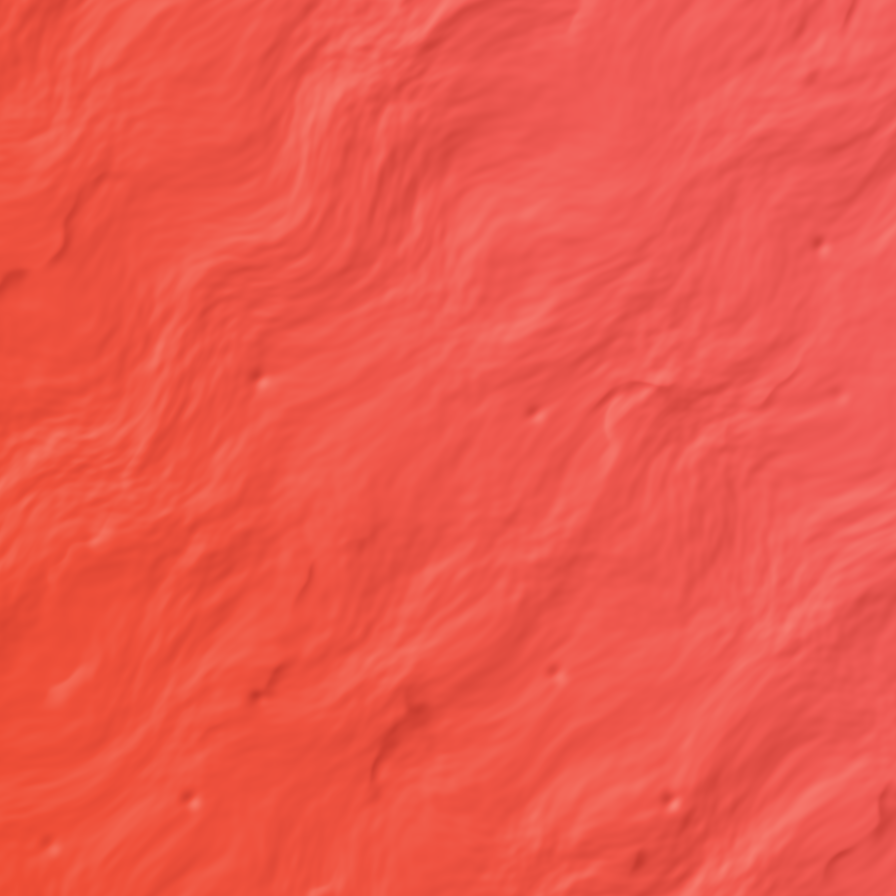
Give the GLSL for this texture, as a WebGL 2 fragment shader.

```glsl
#version 300 es
precision highp float;

uniform vec2 u_resolution;
out vec4 fragColor;

const vec3 WARM_RED = vec3(0.938, 0.300, 0.200);
const vec3 PINK_RED = vec3(0.945, 0.362, 0.352);
const vec3 SHADOW = vec3(0.680, 0.170, 0.130);
const vec3 HIGHLIGHT = vec3(1.000, 0.640, 0.580);

const float GRAIN_ANGLE = 0.72;
const vec2 GRAIN_SCALE = vec2(3.2, 6.5);   // along, across the grain
const vec2 LIGHT_DIR = vec2(-0.71, 0.70);
const float RELIEF = 0.125;
const float SAMPLE_STEP = 0.004;
const float CREASE_GRID = 3.6;
const float CREASE_CHANCE = 0.75;
const float CREASE_WIDTH = 0.020;
const float CREASE_DEPTH = 0.42;
const float PIT_GRID = 6.0;
const float PIT_CHANCE = 0.14;
const float PIT_RADIUS = 0.045;

vec2 hash2(vec2 p) {
    vec3 q = fract(p.xyx * vec3(0.1031, 0.1030, 0.0973));
    q += dot(q, q.yzx + 33.33);
    return fract((q.xx + q.yz) * q.zy);
}

mat2 rotation(float angle) {
    float c = cos(angle), s = sin(angle);
    return mat2(c, -s, s, c);
}

float cornerSlope(vec2 cell, vec2 offset) {
    float angle = 6.2832 * hash2(cell + 71.0).x;
    return dot(vec2(cos(angle), sin(angle)), offset);
}

float gradientNoise(vec2 p) {
    vec2 i = floor(p), f = fract(p);
    vec2 u = f * f * f * (f * (f * 6.0 - 15.0) + 10.0);
    vec2 e = vec2(1.0, 0.0);
    float low = mix(cornerSlope(i, f), cornerSlope(i + e, f - e), u.x);
    float high = mix(cornerSlope(i + e.yx, f - e.yx), cornerSlope(i + 1.0, f - 1.0), u.x);
    return mix(low, high, u.y);
}

// Brushed plaster height, stretched along the grain
float plasterHeight(vec2 uv) {
    vec2 warp = vec2(gradientNoise(uv * 5.0 + 11.0), gradientNoise(uv * 5.0 + 37.0));
    vec2 p = rotation(GRAIN_ANGLE) * (uv + 0.07 * warp) * GRAIN_SCALE.x;
    p.y *= GRAIN_SCALE.y / GRAIN_SCALE.x;
    float rough = 0.75 + 0.8 * gradientNoise(uv * 3.5 + 5.0);
    float height = 0.0, amplitude = 0.8;
    for (int i = 0; i < 5; i++) {
        height += amplitude * gradientNoise(p);
        p = rotation(0.12) * p * 2.03 + 17.3;
        amplitude *= 0.5;
    }
    return height * rough;
}

// Scattered wavering creases, each lit or shaded on one side
float creaseShade(vec2 uv) {
    vec2 p = uv * CREASE_GRID, home = floor(p);
    float waver = 0.16 * gradientNoise(p * 3.0) + 0.06 * gradientNoise(p * 9.0);
    float broken = smoothstep(-0.35, 0.25, gradientNoise(p * 5.0 + 53.0));
    float shade = 0.0;
    for (int y = -1; y <= 1; y++) {
        for (int x = -1; x <= 1; x++) {
            vec2 cell = home + vec2(x, y);
            vec2 place = hash2(cell + 3.0), kind = hash2(cell + 19.0), form = hash2(cell + 47.0);
            vec2 d = rotation(mix(0.45, 1.25, form.x)) * (p - cell - place);
            float halfLength = mix(0.18, 0.75, form.y);
            float taper = 1.0 - smoothstep(0.3, 1.0, abs(d.x) / halfLength);
            float across = d.y + waver;
            float width = CREASE_WIDTH * (across > 0.0 ? 1.0 : 2.2);
            float line = exp(-across * across / (width * width));
            float tone = kind.y < 0.6 ? -1.0 : 0.65;
            shade += step(kind.x, CREASE_CHANCE) * tone * taper * line;
        }
    }
    return shade * broken * CREASE_DEPTH;
}

// Rare small pits with a dark wall and a bright wall
float pitShade(vec2 uv) {
    vec2 p = uv * PIT_GRID, cell = floor(p);
    vec2 kind = hash2(cell + 83.0);
    vec2 d = (p - cell - mix(vec2(0.2), vec2(0.8), hash2(cell + 29.0))) / PIT_RADIUS;
    float wall = -dot(d, LIGHT_DIR) * exp(-0.7 * dot(d, d));
    return step(kind.x, PIT_CHANCE) * mix(0.4, 1.1, kind.y) * wall;
}

void main() {
    vec2 uv = gl_FragCoord.xy / u_resolution;

    // Broad drift from warm to pink
    float drift = dot(uv, vec2(0.68, 0.34)) + 0.10 * gradientNoise(uv * 2.5 + 7.0);
    vec3 color = mix(WARM_RED, PINK_RED, smoothstep(-0.15, 1.0, drift));

    // Relief lit from the upper left
    vec2 reach = LIGHT_DIR * SAMPLE_STEP;
    float slope = (plasterHeight(uv - reach) - plasterHeight(uv + reach)) / (2.0 * SAMPLE_STEP);
    float shade = RELIEF * slope / GRAIN_SCALE.y + creaseShade(uv) + pitShade(uv);

    color = mix(color, SHADOW, clamp(-shade, 0.0, 0.9));
    color = mix(color, HIGHLIGHT, clamp(shade, 0.0, 0.8));
    fragColor = vec4(color, 1.0);
}
```
